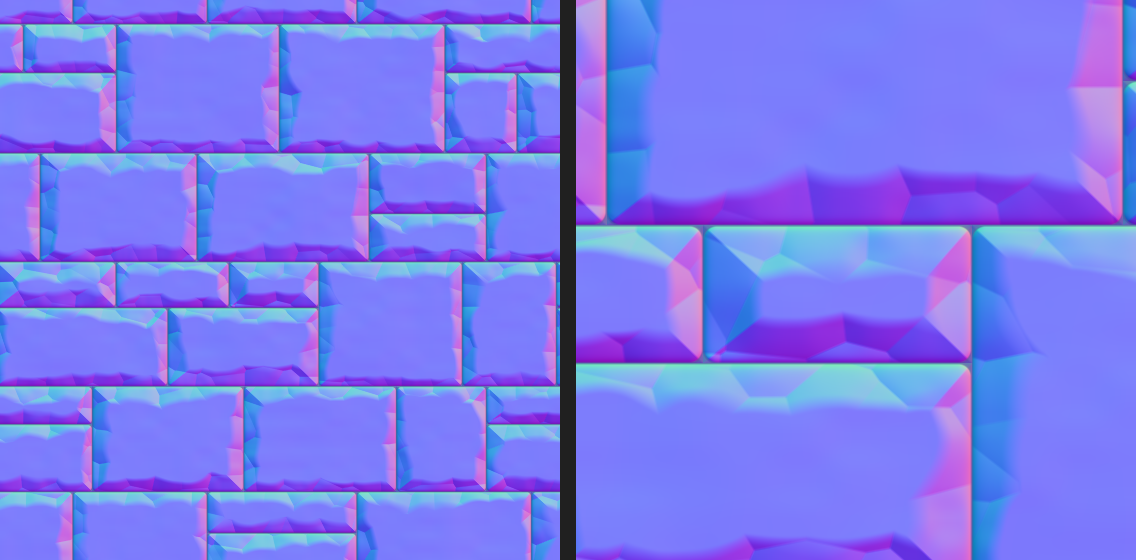
Left, the full canvas; right, a detail of the centre.
Reproduce this texture map procedurally as a WebGL 2 fragment shader.

```glsl
#version 300 es
precision highp float;
// Tangent-space normal map of a chiselled stone block wall, tiling once over the canvas.
uniform vec2 u_resolution;
out vec4 fragColor;

// Course edges from the bottom up.
const float courses[6] = float[6](0.0, 0.165, 0.353, 0.5755, 0.7695, 1.0);
// Vertical joints per course; the last column, from w to x + 1, is split in two.
const vec4 joints[5] = vec4[5](
  vec4(0.637, 0.949, 1.130, 1.370),
  vec4(0.165, 0.435, 0.708, 0.8685),
  vec4(0.569, 0.8255, 0.9935, 0.9935),
  vec4(0.8685, 1.0716, 1.3516, 1.659),
  vec4(0.208, 0.4987, 0.7943, 0.7943));
// Split height, two joints above it, one joint below it (0 means none).
const vec4 splits[5] = vec4[5](
  vec4(0.091, 0.0, 0.0, 0.0),
  vec4(0.285, 0.0, 0.0, 0.0),
  vec4(0.4935, 1.207, 1.409, 1.2995),
  vec4(0.6615, 0.0, 0.0, 0.0),
  vec4(0.913, 1.0417, 0.0, 0.923));

vec2 hash2(vec2 p) {
  return fract(sin(vec2(dot(p, vec2(127.1, 311.7)), dot(p, vec2(269.5, 183.3)))) * 43758.5453);
}

float noise(vec2 p) {
  vec2 i = floor(p), f = fract(p);
  f = f * f * f * (f * (f * 6.0 - 15.0) + 10.0);
  return mix(mix(hash2(i).x, hash2(i + vec2(1, 0)).x, f.x),
             mix(hash2(i + vec2(0, 1)).x, hash2(i + vec2(1, 1)).x, f.x), f.y);
}

// Squared distance to the nearest scattered point: scalloped chisel marks.
float chips(vec2 p) {
  vec2 cell = floor(p), f = fract(p);
  float nearest = 4.0;
  for (int y = -1; y <= 1; y++)
    for (int x = -1; x <= 1; x++) {
      vec2 g = vec2(x, y);
      vec2 r = g + hash2(cell + g) - f;
      nearest = min(nearest, dot(r, r));
    }
  return nearest;
}

float smoothMin(float a, float b, float k) {
  float h = max(k - abs(a - b), 0.0) / k;
  return min(a, b) - h * h * k * 0.25;
}

// Distance inward from the rounded outline of a block.
float insideBlock(vec2 p, vec2 lo, vec2 hi) {
  vec2 q = abs(p - 0.5 * (lo + hi)) - 0.5 * (hi - lo) + 0.008;
  return 0.008 - length(max(q, 0.0)) - min(max(q.x, q.y), 0.0);
}

float blockHeight(vec2 p, vec2 lo, vec2 hi) {
  vec2 seed = hash2(lo * 7.0 + 0.3);
  vec2 s = p + floor(seed * 40.0);
  // Four sloping sides, worn unevenly and chipped
  vec2 a = (p - lo) * vec2(0.52, 0.66);
  vec2 b = (hi - p) * vec2(0.64, 0.56);
  float side = min(min(a.x, a.y), min(b.x, b.y));
  side += 0.012 * (noise(s * 15.0) - 0.5) + 0.002 * (noise(s * 45.0) - 0.5);
  side -= 0.009 * (chips(s * vec2(21.0, 24.0)) - 0.22);
  // Nearly flat face with faint dents
  float face = 0.0105 + 0.005 * seed.y;
  face += 0.003 * (noise(s * 9.0) - 0.5) + 0.0006 * (noise(s * vec2(30.0, 40.0)) - 0.5);
  // Steep lip next to the joint
  float lip = 0.003 * exp(-max(insideBlock(p, lo, hi), 0.0) / 0.0018);
  return smoothMin(side, face, 0.003) - lip;
}

// Narrows a block to the side of a joint that x lies on.
void cut(float x, float joint, inout vec2 lo, inout vec2 hi) {
  if (joint <= x) lo.x = max(lo.x, joint);
  else hi.x = min(hi.x, joint);
}

void main() {
  vec2 p = fract(gl_FragCoord.xy / u_resolution + vec2(0.0, 0.043));

  // Find the block around this point
  int row = 0;
  for (int i = 1; i < 5; i++) if (p.y >= courses[i]) row = i;
  vec4 j = joints[row], s = splits[row];
  p.x = j.x + fract(p.x - j.x);
  vec2 lo = vec2(j.x, courses[row]), hi = vec2(j.x + 1.0, courses[row + 1]);
  for (int i = 1; i < 4; i++) cut(p.x, j[i], lo, hi);
  if (p.x >= j.w) {
    if (p.y < s.x) {
      hi.y = s.x;
      cut(p.x, s.w, lo, hi);
    } else {
      lo.y = s.x;
      cut(p.x, s.y, lo, hi);
      cut(p.x, s.z, lo, hi);
    }
  }

  // Slope of the surface by central differences
  vec2 e = vec2(0.001, 0.0);
  vec2 slope = vec2(blockHeight(p + e.xy, lo, hi) - blockHeight(p - e.xy, lo, hi),
                    blockHeight(p + e.yx, lo, hi) - blockHeight(p - e.yx, lo, hi)) / (2.0 * e.x);
  vec3 normal = normalize(vec3(-slope, 1.0));
  vec3 color = normal * 0.5 + 0.49;

  // Thin shaded joint
  float pixel = 1.0 / min(u_resolution.x, u_resolution.y);
  float groove = 1.0 - smoothstep(0.0, 0.0007 + pixel, insideBlock(p, lo, hi));
  color = mix(color, vec3(0.32, 0.36, 0.62), 0.7 * groove);
  fragColor = vec4(color, 1.0);
}
```
